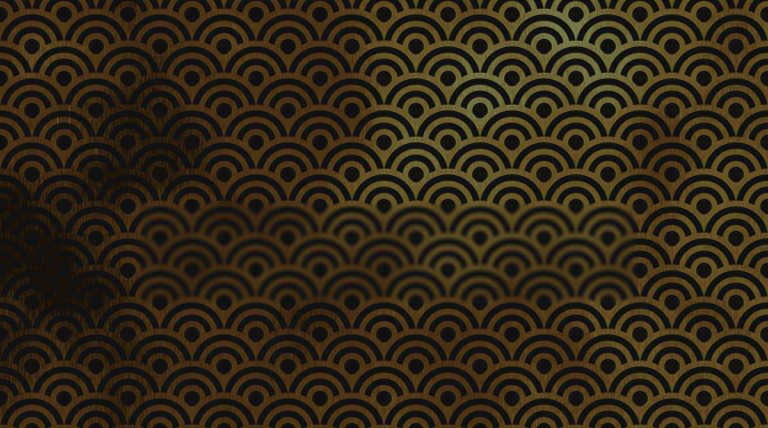
Reproduce this pattern procedurally as a WebGL 1 fragment shader.

```glsl
precision highp float;

uniform vec2 u_resolution;

// Lengths of the scales are in cells; one cell is one repeat across.
#define CELLS_ACROSS 12.0
#define ROW_STEP 0.5
#define FIRST_ROW 0.227
#define SCALE_RADIUS 0.594
#define RING_PERIOD 0.191
#define GOLD_WIDTH 0.091
#define BLUR_WIDTH 0.052
#define GRAIN 0.13
#define PATCHINESS 0.30
#define BACKGROUND vec3(0.067, 0.067, 0.072)

vec2 randomGradient(vec2 cell) {
  vec3 h = fract(cell.xyx * vec3(0.1031, 0.1030, 0.0973));
  h += dot(h, h.yzx + 33.33);
  float angle = 6.2832 * fract((h.x + h.y) * h.z);
  return vec2(cos(angle), sin(angle));
}

float gradientNoise(vec2 p) {
  vec2 i = floor(p);
  vec2 f = p - i;
  vec2 s = f * f * f * (f * (f * 6.0 - 15.0) + 10.0);
  vec2 e = vec2(1.0, 0.0);
  float a = dot(randomGradient(i), f);
  float b = dot(randomGradient(i + e), f - e);
  float c = dot(randomGradient(i + e.yx), f - e.yx);
  float d = dot(randomGradient(i + 1.0), f - 1.0);
  return mix(mix(a, b, s.x), mix(c, d, s.x), s.y);
}

float fbm(vec2 p) {
  float sum = 0.0;
  float gain = 0.6;
  for (int i = 0; i < 4; i++) {
    sum += gain * gradientNoise(p);
    p = p * 2.03 + 17.1;
    gain *= 0.5;
  }
  return sum;
}

float glow(vec2 p, vec2 center, vec2 size) {
  vec2 d = (p - center) / size;
  return exp(-dot(d, d));
}

// Gold coverage of the rings at a distance from the scale center.
float ringMask(float dist, float soft) {
  float duty = GOLD_WIDTH / RING_PERIOD;
  float ring = clamp((SCALE_RADIUS - dist) / RING_PERIOD, 0.5 * duty, 2.5 + 0.5 * duty);
  float offset = abs(fract(ring - 0.5 * duty + 0.5) - 0.5) * RING_PERIOD;
  return 1.0 - smoothstep(-soft, soft, offset - 0.5 * GOLD_WIDTH);
}

// Overlapping rows, composited from back to front.
float scalesMask(vec2 p, float soft) {
  float firstRow = floor((p.y - FIRST_ROW) / ROW_STEP);
  float mask = 1.0;
  for (int i = 0; i < 3; i++) {
    float row = firstRow + float(i);
    float shift = 0.5 * mod(row, 2.0);
    float x = fract(p.x - shift + 0.5) - 0.5;
    float dist = length(vec2(x, p.y - FIRST_ROW - row * ROW_STEP));
    float cover = 1.0 - smoothstep(-soft, soft, dist - SCALE_RADIUS);
    mask = mix(mask, ringMask(dist, soft), cover);
  }
  return mask;
}

// Uneven light over the metal, from dark corners to a pale sheen.
float sheen(vec2 p) {
  float light = 0.31 + 0.25 * smoothstep(0.1, 0.9, p.x);
  light += 0.34 * glow(p, vec2(0.74, 0.07), vec2(0.13, 0.12));
  light += 0.32 * glow(p, vec2(0.56, 0.18), vec2(0.10, 0.13));
  light += 0.12 * glow(p, vec2(0.07, 0.08), vec2(0.06, 0.05));
  light -= 0.25 * glow(p, vec2(0.02, 0.36), vec2(0.16, 0.12));
  light -= 0.24 * glow(p, vec2(0.19, 0.18), vec2(0.07, 0.08));
  light -= 0.17 * glow(p, vec2(0.46, 0.13), vec2(0.05, 0.06));
  light -= 0.22 * glow(p, vec2(0.95, 0.06), vec2(0.05, 0.05));
  light -= 0.16 * glow(p, vec2(0.86, 0.20), vec2(0.04, 0.10));
  light -= 0.14 * glow(p, vec2(0.55, 0.46), vec2(0.25, 0.08));
  return light + PATCHINESS * fbm(p * 9.0);
}

vec3 goldRamp(float t) {
  vec3 color = mix(vec3(0.09, 0.06, 0.03), vec3(0.30, 0.20, 0.08), smoothstep(0.0, 0.36, t));
  color = mix(color, vec3(0.40, 0.33, 0.14), smoothstep(0.34, 0.66, t));
  return mix(color, vec3(0.47, 0.49, 0.30), smoothstep(0.64, 1.0, t));
}

void main() {
  // Width spans 0 to 1; y runs down from the top edge.
  vec2 p = vec2(gl_FragCoord.x, u_resolution.y - gl_FragCoord.y) / u_resolution.x;

  // Out-of-focus panel
  vec2 box = abs(p - vec2(0.505, 0.330)) - vec2(0.322, 0.062);
  float blur = 1.0 - smoothstep(-0.008, 0.008, max(box.x, box.y));
  float edge = 0.8 * CELLS_ACROSS / u_resolution.x;
  float mask = scalesMask(p * CELLS_ACROSS, mix(edge, max(edge, BLUR_WIDTH), blur));

  // Brushed grain, softened inside the panel
  float grain = gradientNoise(p * vec2(420.0, 70.0)) + 0.5 * gradientNoise(p * 260.0);
  float light = sheen(p) + GRAIN * grain * (1.0 - 0.7 * blur);
  vec3 gold = goldRamp(light) * (1.0 - 0.08 * blur);
  vec3 color = mix(BACKGROUND, gold, mask);

  // Fine upright scratches
  float scratch = smoothstep(0.38, 0.55, gradientNoise(p * vec2(260.0, 22.0)));
  scratch *= glow(p, vec2(0.08, 0.18), vec2(0.055, 0.09));
  color += scratch * vec3(0.20, 0.13, 0.04) * mix(0.3, 1.0, mask);

  gl_FragColor = vec4(color, 1.0);
}
```
